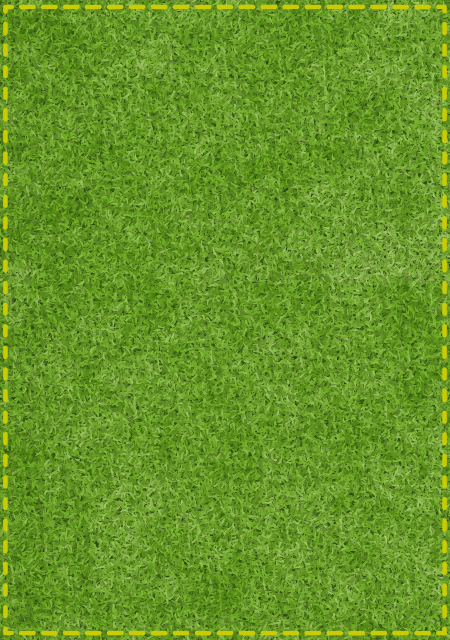
A Shadertoy shader for this texture:

```glsl
const float TAU = 6.28318;
const int LAYERS = 7;

const vec3 SOIL   = vec3(0.20, 0.34, 0.07);
const vec3 SHADE  = vec3(0.23, 0.40, 0.07);
const vec3 GREEN  = vec3(0.34, 0.55, 0.08);
const vec3 BRIGHT = vec3(0.44, 0.68, 0.14);
const vec3 PALE   = vec3(0.58, 0.76, 0.36);
const vec3 STRAW  = vec3(0.50, 0.58, 0.33);
const vec3 YELLOW = vec3(0.79, 0.80, 0.01);

float hash(vec2 p) {
    return fract(sin(dot(p, vec2(127.1, 311.7))) * 43758.5);
}

float noise(vec2 p) {
    vec2 i = floor(p), f = fract(p);
    f = f * f * (3.0 - 2.0 * f);
    return mix(mix(hash(i), hash(i + vec2(1, 0)), f.x),
               mix(hash(i + vec2(0, 1)), hash(i + vec2(1, 1)), f.x), f.y);
}

float fbm(vec2 p) {
    float sum = 0.0, amp = 0.5;
    for (int i = 0; i < 4; i++) {
        sum += amp * noise(p);
        p = p * 2.1 + 17.3;
        amp *= 0.5;
    }
    return sum;
}

// Colour ramp from shaded root to sunlit tip
vec3 grassColor(float light, float dryness) {
    vec3 c = mix(SHADE, GREEN, smoothstep(0.0, 0.4, light));
    c = mix(c, BRIGHT, smoothstep(0.4, 0.7, light));
    c = mix(c, PALE, smoothstep(0.7, 1.05, light));
    return mix(c, STRAW * (0.6 + 0.75 * light), dryness);
}

// Signed distance to a bent, tapered blade centred on the origin
float bladeDistance(vec2 p, float angle, float halfLength, float halfWidth, float bend) {
    float c = cos(angle), s = sin(angle);
    p = vec2(c * p.x + s * p.y, c * p.y - s * p.x);
    float t = p.x / halfLength;
    float taper = halfWidth * (0.75 - 0.45 * t);
    float side = abs(p.y - bend * halfLength * (t * t - 0.4)) - taper;
    return max(side, abs(p.x) - halfLength);
}

// One scattered layer of blades painted over the colour below
vec3 paintBlades(vec3 color, vec2 p, float depth, float cell, float light, float dry, float px) {
    vec2 seed = vec2(37.0, 91.0) * (1.0 + depth * 6.0);
    vec2 grid = p / cell + depth * vec2(3.7, 5.3);
    vec2 base = floor(grid);
    for (int y = -1; y <= 1; y++)
    for (int x = -1; x <= 1; x++) {
        vec2 id = base + vec2(x, y);
        vec2 key = id + seed;
        vec2 center = vec2(hash(key), hash(key + 5.1));
        float angle = TAU * hash(key + 9.7);
        float halfLength = cell * mix(0.4, 0.72, hash(key + 13.3));
        float bend = 0.6 * (hash(key + 21.9) - 0.5);
        float d = bladeDistance((grid - id - center) * cell, angle, halfLength, cell * 0.18, bend);
        float bladeLight = 0.02 + 0.66 * hash(key + 31.7) + 0.3 * depth + light;
        float dryness = dry * hash(key + 43.1) + 0.5 * step(0.94, hash(key + 57.9));
        float cover = smoothstep(0.6 * px, -0.6 * px, d);
        color = mix(color, grassColor(bladeLight, min(dryness, 1.0)), cover);
    }
    return color;
}

// Distance to a dashed line that starts and ends on a half dash
float dashDistance(float along, float across, float span, float count, float halfDash, float halfWidth) {
    float period = span / count;
    float gap = abs(fract(along / period + 0.5) - 0.5) * period - halfDash;
    gap = max(gap, max(-along, along - span));
    return length(vec2(max(gap, 0.0), across)) - halfWidth;
}

// Dashed frame around the lawn
float frameDistance(vec2 p, vec2 size, vec2 inset, float halfWidth) {
    vec2 span = size - 2.0 * inset;
    vec2 q = p - inset;
    vec2 across = min(abs(q), abs(q - span));
    float rows = dashDistance(q.x, across.y, span.x, 20.0, 0.0095, halfWidth);
    float columns = dashDistance(q.y, across.x, span.y, 29.0, 0.0068, halfWidth);
    return min(rows, columns);
}

void mainImage(out vec4 fragColor, in vec2 fragCoord) {
    float px = 1.0 / iResolution.y;
    vec2 p = fragCoord * px;
    vec2 size = iResolution.xy * px;

    // Broad patches, with a worn band ending in a soft seam
    float patches = fbm(p * 9.0) - 0.47;
    float clumps = fbm(p * 38.0 + 40.0) - 0.47;
    float across = p.x / size.x;
    float worn = smoothstep(0.55, 0.565, p.y) * exp(-14.0 * max(p.y - 0.565, 0.0));
    worn *= smoothstep(0.2, 0.9, across);
    float light = 0.22 * patches + 0.4 * clumps + 0.1 * worn;
    light -= 0.06 * (1.0 - smoothstep(0.0, 0.3, across));
    float dry = clamp(0.34 + 0.5 * patches + 0.7 * clumps + 0.4 * worn, 0.05, 0.9);

    // Blades from the roots upward
    vec3 color = SOIL * (0.75 + 0.5 * noise(p * 180.0));
    for (int i = 0; i < LAYERS; i++) {
        float depth = float(i) / float(LAYERS - 1);
        color = paintBlades(color, p, depth, 0.0088, light, dry, px);
    }

    float frame = frameDistance(p, size, vec2(0.0085, 0.0108), 0.0035);
    color = mix(color, YELLOW, smoothstep(0.6 * px, -0.6 * px, frame));
    fragColor = vec4(color, 1.0);
}
```
